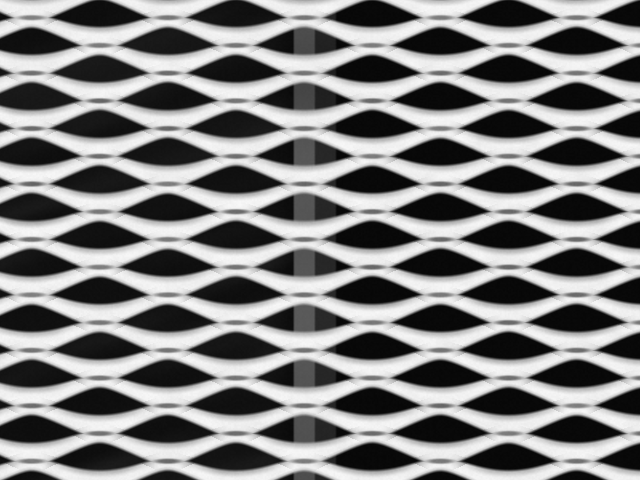
A WebGL 2 fragment shader for this texture:

```glsl
#version 300 es
precision highp float;
// Expanded metal mesh: white strands around dark, pointed lens openings.
// Two lattices of identical cells, offset by half a cell, cut the openings
// and shade the strands; a dim upright post shows through from behind.
uniform vec2 u_resolution;
out vec4 fragColor;

const float PI = 3.14159265;
const vec2 CELL = vec2(0.2839, 0.1155);      // repeat size, canvas height = 1
const vec2 FIRST_CELL = vec2(0.066, 0.9054); // corner level of one opening
const float HALF_OPENING = 0.36;             // in cell widths
const float RISE = 0.33;                     // opening above its corners
const float DROP = 0.17;                     // opening below its corners

float hash(vec2 p) {
  return fract(sin(dot(p, vec2(127.1, 311.7))) * 43758.5453);
}

float noise(vec2 p) {
  vec2 i = floor(p);
  vec2 f = fract(p);
  f = f * f * (3.0 - 2.0 * f);
  float low = mix(hash(i), hash(i + vec2(1.0, 0.0)), f.x);
  float high = mix(hash(i + vec2(0.0, 1.0)), hash(i + vec2(1.0)), f.x);
  return mix(low, high, f.y);
}

// Soft box along one axis
float band(float x, float left, float right, float soft) {
  return smoothstep(left - soft, left + soft, x)
       * (1.0 - smoothstep(right - soft, right + soft, x));
}

// Upper edge: straight sides with a rounded peak
float upperEdge(float x) {
  float u = x / HALF_OPENING;
  float r = 0.22;
  return RISE * (1.0 - (sqrt(u * u + r * r) - r) / (sqrt(1.0 + r * r) - r));
}

// Lower edge: shallow bowl
float lowerEdge(float x) {
  return -DROP * cos(0.5 * PI * x / HALF_OPENING);
}

// One lattice: x = opening coverage, y = strand brightness factor
vec2 meshLayer(vec2 p, float soft) {
  vec2 id = floor(p + 0.5);
  vec2 q = p - id;
  float vary = hash(id) - 0.5;
  float top = upperEdge(q.x) + 0.015 * vary;
  float bottom = lowerEdge(q.x);
  float opening = smoothstep(-soft, soft, min(top - q.y, q.y - bottom));

  // Grey inner face below the opening, strongest at its middle
  float below = bottom - q.y;
  float middle = 1.0 - smoothstep(0.12, 0.46, abs(q.x));
  float face = step(-0.1, below) * (1.0 - smoothstep(0.0, 0.15, below));
  float shade = 1.0 - (0.27 + 0.08 * vary) * face * middle;

  // Thin turn of the strand above the opening
  float above = q.y - top;
  float reach = 1.0 - smoothstep(0.3, 0.44, abs(q.x));
  shade *= 1.0 - 0.2 * step(-0.1, above) * reach
         * (1.0 - smoothstep(0.0, 0.085, above));

  // Dark dimple where neighbouring strands join, with faint side tails
  vec2 node = vec2(q.x, 0.5 - abs(q.y));
  float dimple = 1.0 - smoothstep(0.35, 1.1, length(node / vec2(0.125, 0.06)));
  float tail = exp(-pow(node.x / 0.16, 2.0) - pow(node.y / 0.05, 2.0));
  float depth = 0.45 + 0.12 * (hash(vec2(id.x, floor(p.y))) - 0.5);
  shade *= (1.0 - depth * dimple) * (1.0 - 0.14 * tail);
  return vec2(opening, shade);
}

// Dark room behind the mesh, with streaks at left and a two-tone post
float backdrop(vec2 p) {
  float leftSide = 1.0 - smoothstep(0.55, 0.65, p.x);
  float streak = noise(vec2(p.x * 5.0 - p.y * 4.0, p.y * 22.0 - p.x * 7.0));
  float tone = 0.032 + leftSide * (0.02 + 0.055 * streak * streak);
  float light = 0.85 + 0.3 * noise(vec2(2.0, p.y * 6.0));
  tone = mix(tone, 0.14 * light, band(p.x, 0.652, 0.7, 0.003));
  return mix(tone, 0.31 * light, band(p.x, 0.612, 0.656, 0.003));
}

void main() {
  vec2 p = gl_FragCoord.xy / u_resolution.y;
  vec2 cell = (p - FIRST_CELL) / CELL;
  float soft = max(0.036, 0.8 / (u_resolution.y * CELL.y));

  vec2 layerA = meshLayer(cell, soft);
  vec2 layerB = meshLayer(cell + 0.5, soft);
  float opening = max(layerA.x, layerB.x);

  // Strand brightness with slight wear and fine grain
  float wear = noise(p * vec2(28.0, 60.0)) - 0.5;
  float grain = noise(p * 300.0) - 0.5;
  float metal = 0.945 * layerA.y * layerB.y + 0.035 * wear + 0.025 * grain;

  float tone = mix(metal, backdrop(p) + 0.012 * grain, opening);
  fragColor = vec4(vec3(clamp(tone, 0.0, 1.0)), 1.0);
}
```
